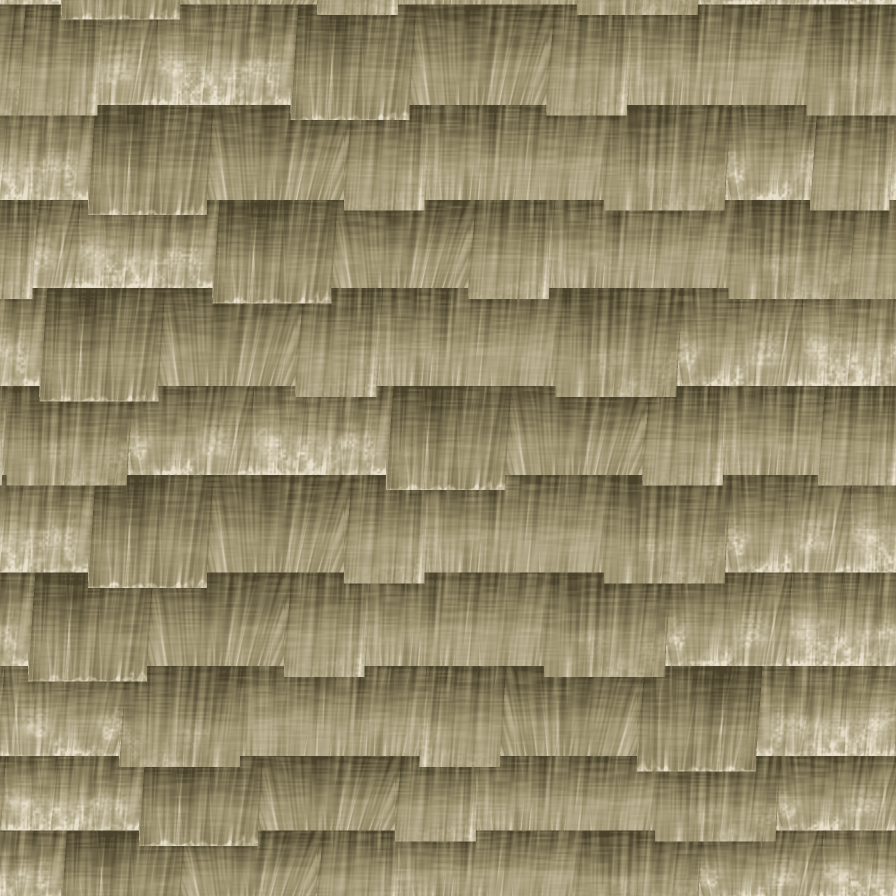
This texture is drawn by a Shadertoy shader. Its source:

```glsl
// Ten overlapping courses of weathered wooden shingles with streaked grain and pale scuffs.

const int ROWS = 10;
const int KINDS = 7;
const int MIRRORED_ROW = 8;
const int PATCH_KIND = 2;
const float PATCH_WIDTH = 0.089;
const float LEAN = 0.07;            // sideways slant of seams and grain
const float SHADOW_REACH = 0.006;   // contact shadow under each course
const vec3 DARK = vec3(0.29, 0.26, 0.17);
const vec3 MID = vec3(0.61, 0.57, 0.43);
const vec3 PALE = vec3(0.91, 0.88, 0.80);

// Courses, top to bottom: butt line, strip offset, extra shingle (negative = none)
const float BASE[ROWS] = float[](0.005, 0.117, 0.223, 0.3215, 0.431, 0.530, 0.639, 0.7435, 0.844, 0.927);
const float START[ROWS] = float[](0.068, 0.324, 0.098, 0.237, 0.044, 0.431, 0.098, 0.031, 0.844, 0.155);
const float PATCH[ROWS] = float[](-1.0, 0.020, 0.904, 0.947, -1.0, 0.913, -1.0, -1.0, -1.0, -1.0);

// Shingle kinds along one strip: left edges, overhang, tone, fanning of grain, scuffs, chips
const float EDGE[KINDS + 1] = float[](0.0, 0.133, 0.286, 0.376, 0.576, 0.711, 0.846, 1.0);
const float DROP[KINDS] = float[](0.017, 0.0, 0.012, 0.0, 0.012, 0.0, 0.0);
const float TONE[KINDS] = float[](-0.16, -0.06, 0.0, 0.03, -0.06, 0.06, 0.10);
const float FAN[KINDS] = float[](0.10, 0.45, -0.05, 0.04, 0.10, 0.22, 0.06);
const float SCUFF[KINDS] = float[](0.15, 0.05, 0.30, 0.15, 0.35, 0.75, 0.75);
const float CHIP[KINDS] = float[](1.0, 0.0, 0.1, 0.0, 0.1, 0.5, 0.6);

struct Shingle { int kind; float u; };

float hash(vec2 p) {
    vec3 q = fract(p.xyx * vec3(0.1031, 0.1030, 0.0973));
    q += dot(q, q.yzx + 33.33);
    return fract((q.x + q.y) * q.z);
}

float noise(vec2 p) {
    vec2 i = floor(p), f = fract(p);
    f = f * f * (3.0 - 2.0 * f);
    return mix(mix(hash(i), hash(i + vec2(1, 0)), f.x),
               mix(hash(i + vec2(0, 1)), hash(i + vec2(1, 1)), f.x), f.y);
}

// Finds the shingle of a course at x, with its position along the strip
Shingle locate(int row, float x) {
    float u = fract(row == MIRRORED_ROW ? START[row] - x : x - START[row]);
    int kind = 0;
    for (int k = 1; k < KINDS; k++) if (u >= EDGE[k]) kind = k;
    float v = fract(x - PATCH[row]);
    if (PATCH[row] >= 0.0 && v < PATCH_WIDTH) return Shingle(PATCH_KIND, EDGE[PATCH_KIND] + v);
    return Shingle(kind, u);
}

vec3 shade(vec2 p) {
    // Upper courses cover lower ones; the last course continues the first
    float y = 1.0 - p.y;
    float lineAbove = BASE[ROWS - 1] - 1.0;
    float overhang = lineAbove + DROP[locate(ROWS - 1, p.x).kind];
    float butt = 0.0;
    int row = 0;
    for (int i = 0; i <= ROWS; i++) {
        row = i % ROWS;
        float line = BASE[row] + float(i / ROWS);
        butt = line + DROP[locate(row, p.x).kind];
        if (y < butt) break;
        lineAbove = line;
        overhang = butt;
    }
    float up = butt - y;
    float h = clamp((y - lineAbove) / (butt - lineAbove), 0.0, 1.0);
    Shingle s = locate(row, p.x - LEAN * up);
    float seed = float(s.kind) * 17.0;

    // Straight fanned grain: broad, medium and fine streaks
    float c = s.u - 0.5 * (EDGE[s.kind] + EDGE[s.kind + 1]);
    float g = c / (1.0 + FAN[s.kind] * (1.0 - h)) + 1.0;
    float broad = noise(vec2(g * 90.0, h * 0.7 + seed)) - 0.5;
    float medium = noise(vec2(g * 260.0, h * 0.8 + seed + 5.0)) - 0.5;
    float fine = noise(vec2(g * 480.0, h * 2.0 + seed + 9.0)) - 0.5;

    // Thin pale scratches in two slightly crossing sets
    float steep = noise(vec2((g + 0.004 * h) * 330.0, h * 0.9 + seed + 31.0));
    float slanted = noise(vec2((g - 0.012 * h) * 300.0, h * 0.9 + seed + 47.0));
    float scratch = smoothstep(0.72, 0.95, steep) + 0.8 * smoothstep(0.75, 0.95, slanted);

    // Light falls off towards the covered top, with a faint band halfway
    float tone = mix(-0.68, 0.04, smoothstep(-0.05, 0.72, h)) + TONE[s.kind];
    tone += 0.08 * smoothstep(0.54, 0.58, h);
    tone += 0.12 * broad + 0.48 * medium + 0.42 * fine;
    tone += 0.42 * scratch * (0.4 + 0.6 * h);

    // Fine cross weave, strongest near the top
    float weave = noise(vec2(s.u * 45.0, y * 480.0)) - 0.5;
    tone += weave * mix(0.42, 0.08, h);

    // Speckled scuffs on the lower face and ragged chips along the butt
    float cloud = 0.6 * noise(vec2(s.u * 32.0, h * 3.0 + seed)) + 0.4 * noise(vec2(s.u * 95.0, h * 8.0 + seed));
    float speckle = noise(vec2(s.u, y) * 330.0);
    float worn = smoothstep(0.35, 0.85, cloud) * smoothstep(0.2, 0.9, h);
    tone += SCUFF[s.kind] * worn * (0.15 + 1.1 * speckle);
    float chipHeight = 0.022 * noise(vec2(s.u * 45.0, seed)) * noise(vec2(s.u * 190.0, seed));
    float chip = 1.0 - smoothstep(chipHeight * 0.4, chipHeight + 0.002, up);
    tone += 0.6 * CHIP[s.kind] * chip * (0.3 + speckle);

    // Contact shadow and faint seam shadow
    tone -= 0.20 * exp(-(y - overhang) / SHADOW_REACH);
    float seam = min(s.u - EDGE[s.kind], EDGE[s.kind + 1] - s.u);
    tone -= 0.12 * (1.0 - smoothstep(0.0, 0.0025, seam));

    tone = clamp(tone, -1.0, 1.0);
    return tone < 0.0 ? mix(MID, DARK, -tone) : mix(MID, PALE, tone);
}

void mainImage(out vec4 fragColor, in vec2 fragCoord) {
    // Four samples per pixel smooth the edges
    vec3 color = vec3(0.0);
    for (int k = 0; k < 4; k++) {
        vec2 offset = vec2(k % 2, k / 2) * 0.5 - 0.25;
        color += shade((fragCoord + offset) / iResolution.xy);
    }
    fragColor = vec4(color * 0.25, 1.0);
}
```
